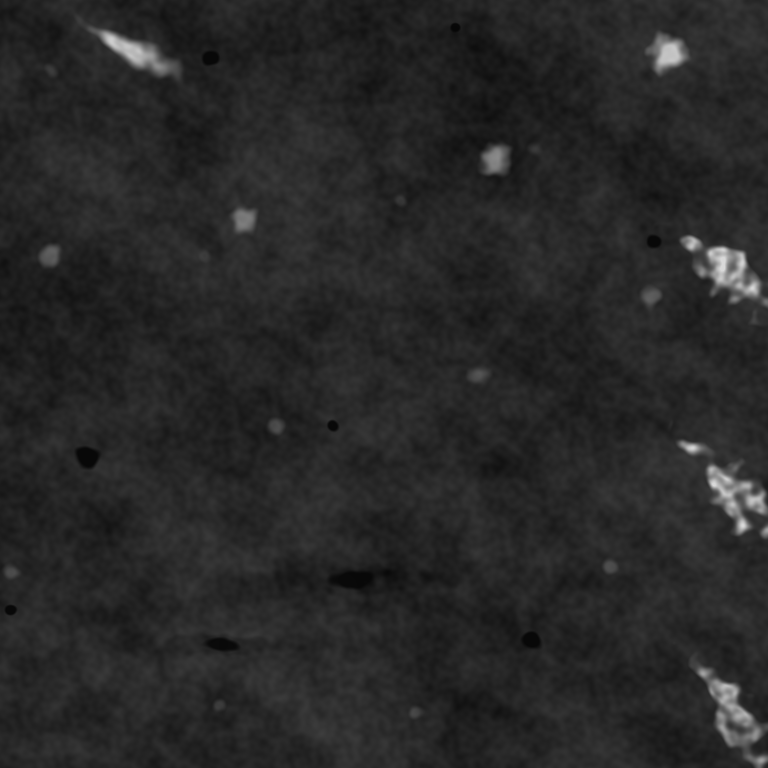
Reproduce this texture procedurally as a WebGL 2 fragment shader.

```glsl
#version 300 es
precision highp float;
// Dark, cloudy grey field with fine grain, drawn with layered gradient noise
// stretched along a falling diagonal. Lumpy bright clumps, soft bright dots,
// small black pits and dark horizontal lenses are scattered over it by loops.

uniform vec2 u_resolution;
out vec4 fragColor;

const float MEAN_GREY = 0.149;
const float PIT_GREY = 0.025;

vec2 hash2(vec2 p) {
    vec3 h = fract(p.xyx * vec3(0.1031, 0.1030, 0.0973));
    h += dot(h, h.yzx + 33.33);
    return fract((h.xx + h.yz) * h.zy);
}

vec2 gradientAt(vec2 cell) {
    float angle = 6.2832 * hash2(cell).x;
    return vec2(cos(angle), sin(angle));
}

float gradientNoise(vec2 p) {
    vec2 cell = floor(p), f = p - cell;
    vec2 w = f * f * f * (f * (f * 6.0 - 15.0) + 10.0);
    vec2 e = vec2(1.0, 0.0);
    float a = dot(gradientAt(cell), f);
    float b = dot(gradientAt(cell + e.xy), f - e.xy);
    float c = dot(gradientAt(cell + e.yx), f - e.yx);
    float d = dot(gradientAt(cell + e.xx), f - e.xx);
    return mix(mix(a, b, w.x), mix(c, d, w.x), w.y);
}

vec2 rotate(vec2 p, float angle) {
    float c = cos(angle), s = sin(angle);
    return vec2(c * p.x + s * p.y, c * p.y - s * p.x);
}

// Clouds down to grain; the coarse layers are the most stretched
float clouds(vec2 uv, float amplitude) {
    vec2 p = rotate(uv, -0.65);
    float sum = 0.0, frequency = 4.0;
    for (int i = 0; i < 5; i++) {
        float stretch = mix(0.65, 0.95, float(i) / 4.0);
        sum += amplitude * gradientNoise(p * frequency * vec2(stretch, 1.0) + 17.3 * float(i + 1));
        frequency *= 2.2;
        amplitude *= 0.9;
    }
    return sum;
}

// Tapered body with a ragged outline, brightest towards its lower end
float clump(vec2 uv, vec2 center, vec2 size, float angle, float roughness) {
    vec2 q = rotate(uv - center, angle) / size;
    q.y += 0.4 * gradientNoise(uv * 16.0 + 5.0);
    q.y /= mix(0.4, 1.0, smoothstep(-0.9, 0.5, q.x));
    float d = length(q);
    float body = smoothstep(1.1, 0.2, d + roughness * gradientNoise(uv * 44.0));
    float mottle = 1.0 + 0.7 * roughness * gradientNoise(uv * 78.0 + 9.0);
    return body * mottle + 0.07 * exp(-d * d);
}

float softDot(vec2 uv, vec2 center, float radius) {
    float d = length(uv - center) / radius;
    return smoothstep(1.25, 0.3, d + 0.5 * gradientNoise(uv * 60.0 + 3.0));
}

float pit(vec2 uv, vec2 center, vec2 size) {
    float d = length((uv - center) / size);
    return smoothstep(1.25, 0.7, d + 0.5 * gradientNoise(uv * 55.0 + 21.0));
}

void main() {
    vec2 uv = gl_FragCoord.xy / u_resolution;
    float grey = MEAN_GREY + clouds(uv, 0.063);

    // Faint horizontal streaks in the lower left
    float region = exp(-dot((uv - vec2(0.36, 0.19)) * vec2(3.5, 6.0),
                            (uv - vec2(0.36, 0.19)) * vec2(3.5, 6.0)));
    grey -= 0.09 * region * max(gradientNoise(rotate(uv, -0.1) * vec2(5.0, 24.0)), 0.0);

    // Dark lenses with long dim tails
    for (int i = 0; i < 2; i++) {
        vec2 center = vec2(0.46, 0.245) - float(i) * vec2(0.173, 0.085);
        vec2 lens = vec2(0.03, 0.012) / (1.0 + 0.4 * float(i));
        grey -= 0.035 * pit(uv, center, lens * vec2(4.0, 1.5));
        grey = mix(grey, PIT_GREY, 0.9 * pit(uv, center, lens));
    }
    grey = max(grey, 0.055 * (1.0 - region));

    // Black pits, shrinking along the sequence
    for (int i = 0; i < 7; i++) {
        float n = float(i);
        vec2 center = fract(vec2(0.113, 0.405) + n * vec2(0.58, 0.76));
        float radius = 0.0155 / (1.0 + 0.22 * n);
        grey = mix(grey, PIT_GREY, 0.95 * pit(uv, center, vec2(radius, radius * 0.9)));
    }

    // Bright dots, from large and strong to tiny and faint
    for (int i = 0; i < 15; i++) {
        float n = float(i);
        vec2 jitter = (hash2(vec2(n, 7.0)) - 0.5) * 0.12 * min(n, 1.0);
        vec2 center = fract(vec2(0.87, 0.93) - n * vec2(0.26, 0.09) + jitter);
        float radius = max(0.024 / (1.0 + 0.17 * n), 0.009);
        grey += 0.58 / (1.0 + 0.45 * n) * softDot(uv, center, radius);
    }

    // Bright clumps, one at the upper left and the rest near the right edge
    for (int i = 0; i < 4; i++) {
        float n = float(i);
        vec2 center = vec2(0.95 - 0.78 * exp(-4.0 * n), 0.935 - 0.285 * n);
        vec2 size = vec2(0.08, mix(0.021, 0.032, min(n, 1.0)));
        float roughness = mix(0.4, 1.3, min(n, 1.0));
        grey += (0.58 - 0.05 * n) * clump(uv, center, size, -0.52 - 0.14 * n, roughness);
    }

    fragColor = vec4(vec3(clamp(grey, 0.0, 0.85)), 1.0);
}
```
